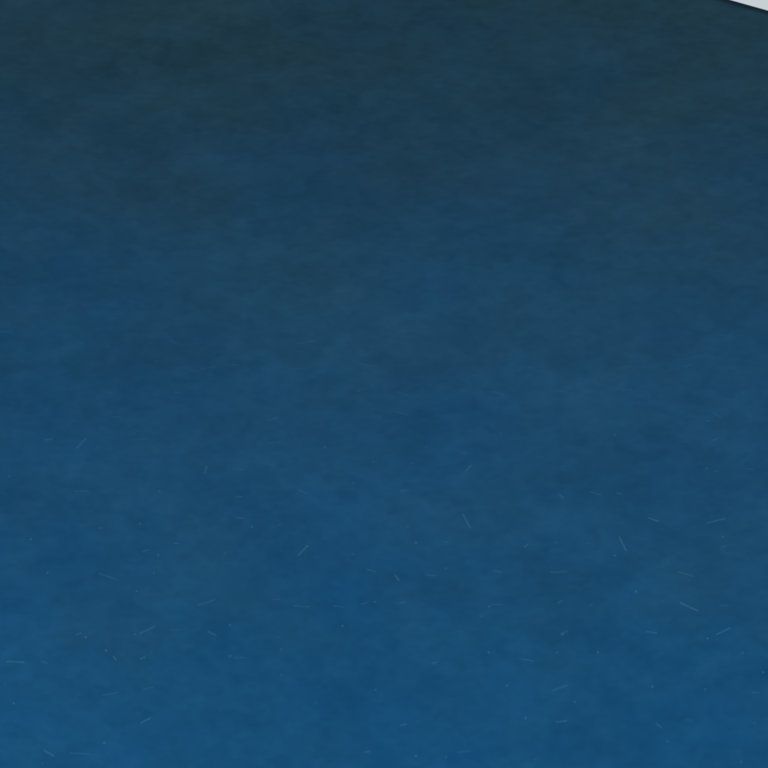
Write a three.js fragment shader that draws this texture.

```glsl
// A worn blue felt-like floor seen at a slant: a vertical colour ramp mottled by
// layers of smooth cellular noise, with faint scratches and pale flecks that
// grow clearer towards the near edge, and a pale rim in the upper right corner.

varying vec2 vUv;

const vec3 FAR_COLOR = vec3(0.120, 0.220, 0.275);
const vec3 MID_COLOR = vec3(0.108, 0.277, 0.405);
const vec3 NEAR_COLOR = vec3(0.088, 0.308, 0.472);
const vec3 LIGHT_SHIFT = vec3(0.040, 0.065, 0.080);  // brightness mottling
const vec3 GREY_SHIFT = vec3(0.030, 0.000, -0.045);  // blue to grey mottling
const vec3 WEAR_COLOR = vec3(0.30, 0.47, 0.58);
const vec3 RIM_COLOR = vec3(0.78, 0.81, 0.83);

const float FORESHORTEN = 0.30;   // vertical squeeze towards the far edge
const float GRAIN_STRETCH = 0.72; // below 1 widens the grain sideways
const float SCRATCH_CELLS = 24.0;
const float SCRATCH_SHARE = 0.24;
const float SCRATCH_WIDTH = 0.0011;
const float FLECK_CELLS = 42.0;
const float FLECK_SHARE = 0.09;
const float FLECK_RADIUS = 0.0016;
const float RIM_START = 0.945;
const float RIM_SLOPE = 0.28;
const float EDGE_SOFTNESS = 0.0014;

vec3 hash3(vec2 p) {
  vec3 q = fract(vec3(p.xyx) * vec3(0.1031, 0.1030, 0.0973));
  q += dot(q, q.yxz + 33.33);
  return fract((q.xxy + q.yzz) * q.zyx);
}

// Jittered cells with random tones, blended by distance; about -1 to 1.
float cellNoise(vec2 p) {
  vec2 cell = floor(p);
  float total = 0.0;
  float weights = 0.0;
  for (int j = -1; j <= 1; j++) {
    for (int i = -1; i <= 1; i++) {
      vec2 id = cell + vec2(float(i), float(j));
      vec3 rnd = hash3(id);
      vec2 d = p - id - rnd.xy;
      float w = max(1.0 - dot(d, d) * 0.7, 0.0);
      w = w * w * w + 0.0001;
      total += w * (rnd.z * 2.0 - 1.0);
      weights += w;
    }
  }
  return total / weights;
}

// Short hairlines, mostly level, one at most in each cell.
float scratches(vec2 uv) {
  vec2 p = uv * SCRATCH_CELLS;
  vec2 id = floor(p);
  vec3 place = hash3(id + 71.0);
  vec3 kind = hash3(id + 153.0);
  vec2 d = fract(p) - mix(vec2(0.35), vec2(0.65), place.xy);
  float angle = (kind.x - 0.5) * 2.8 * kind.y;
  vec2 along = vec2(cos(angle), sin(angle));
  float halfLength = mix(0.06, 0.30, kind.z * kind.z);
  d -= along * clamp(dot(d, along), -halfLength, halfLength);
  float dist = length(d) / SCRATCH_CELLS;
  float line = 1.0 - smoothstep(0.0, SCRATCH_WIDTH + EDGE_SOFTNESS, dist);
  return line * step(place.z, SCRATCH_SHARE) * mix(0.3, 1.0, kind.y);
}

// Tiny round flecks of varied strength.
float flecks(vec2 uv) {
  vec2 p = uv * FLECK_CELLS;
  vec3 rnd = hash3(floor(p) + 37.0);
  vec2 d = fract(p) - mix(vec2(0.2), vec2(0.8), rnd.xy);
  float dist = length(d) / FLECK_CELLS;
  float dot1 = 1.0 - smoothstep(0.0, FLECK_RADIUS + EDGE_SOFTNESS, dist);
  return dot1 * step(rnd.z, FLECK_SHARE) * mix(0.3, 1.0, rnd.x);
}

void main() {
  vec2 uv = vUv;
  vec2 floorPos = vec2(uv.x, uv.y * (1.0 + FORESHORTEN * uv.y));
  vec2 grainPos = floorPos * vec2(GRAIN_STRETCH, 1.0);

  // Colour ramp, its level bent a little by the broad patches
  float broad = cellNoise(grainPos * 5.0 + 3.0);
  float level = uv.y + 0.035 * broad;
  vec3 color = mix(NEAR_COLOR, MID_COLOR, smoothstep(-0.15, 0.6, level));
  color = mix(color, FAR_COLOR, smoothstep(0.38, 1.08, level));

  // Mottling from cloudy patches down to fine nap
  float tone = 0.10 * broad;
  tone += 0.13 * cellNoise(grainPos * 14.0 + 17.0);
  tone += 0.13 * cellNoise(grainPos * 36.0 + 41.0);
  tone += 0.13 * cellNoise(grainPos * 80.0 + 59.0);
  tone += 0.11 * cellNoise(grainPos * 170.0 + 83.0);
  float grey = cellNoise(grainPos * 9.0 + 101.0);
  grey += 0.6 * cellNoise(grainPos * 30.0 + 127.0);
  color += LIGHT_SHIFT * tone + GREY_SHIFT * grey * 0.22;

  // Wear, fading out with distance
  float near = 1.0 - smoothstep(0.2, 0.72, uv.y);
  float wear = 0.34 * scratches(floorPos) + 0.40 * flecks(floorPos);
  color = mix(color, WEAR_COLOR, wear * near);

  // Pale rim above a thin shadow
  float rim = uv.y - 1.0 + RIM_SLOPE * (uv.x - RIM_START);
  float shadow = smoothstep(-0.007, 0.0, rim) * step(RIM_START - 0.02, uv.x);
  color *= 1.0 - 0.35 * shadow;
  color = mix(color, RIM_COLOR, smoothstep(0.0, 2.0 * EDGE_SOFTNESS, rim));

  gl_FragColor = vec4(color, 1.0);
}
```
